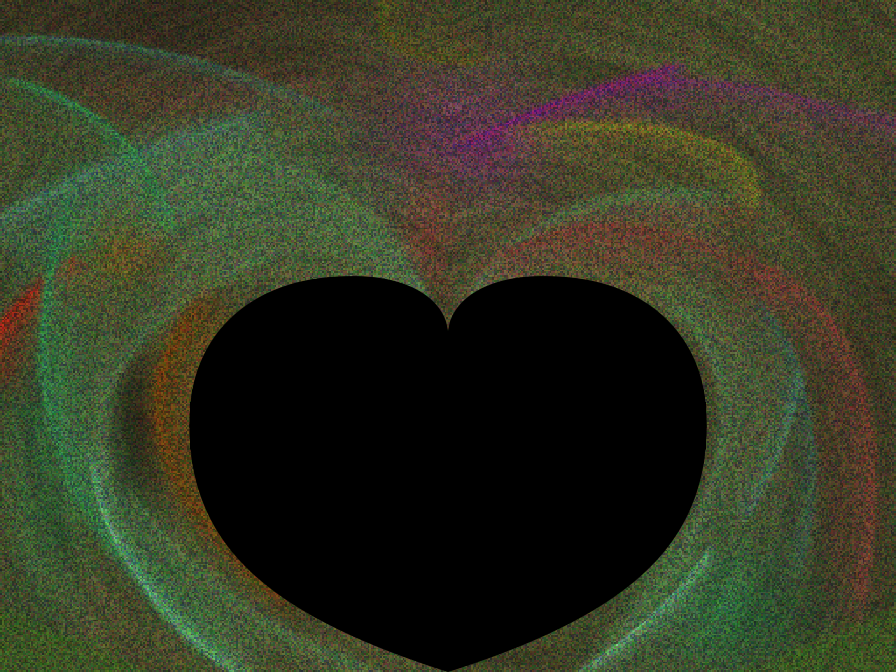
Reproduce this background procedurally as a WebGL 2 fragment shader.

```glsl
#version 300 es
precision highp float;
// A black heart in a grainy swirl of coloured flame-like strands.
// Soft pools and streaks form the ground, curves with one sharp and one
// feathered side form the strands, and the heart covers them.
uniform vec2 u_resolution;
out vec4 fragColor;

const float GRAIN_CELLS = 384.0; // per canvas height
const float GRAIN_AMOUNT = 0.9;
const float OPACITY = 0.8;
const int CURVE_STEPS = 14;
const int WINGS = 4;
const vec2 SIDE = vec2(0.385, 0.366); // widest point of the heart
const vec2 LOBE = vec2(0.14, 0.589);  // top of a lobe
const float CUSP = 0.5;
const vec3 OLIVE = vec3(.27, .28, .16);
const vec3 BROWN = vec3(.19, .16, .11);
const vec3 GREEN = vec3(.18, .47, .27);
const vec3 SAGE = vec3(.30, .41, .26);
const vec3 TEAL = vec3(.27, .43, .33);
const vec3 MINT = vec3(.36, .60, .43);
const vec3 ORANGE = vec3(.40, .25, .06);
const vec3 RUST = vec3(.41, .23, .18);
const vec3 RED = vec3(.58, .12, .07);
const vec3 PLUM = vec3(.37, .20, .31);
const vec3 MAGENTA = vec3(.45, .11, .41);
const vec3 YELLOW = vec3(.42, .41, .14);

vec3 col = OLIVE;
vec2 pos;

float hash(vec2 p) {
  vec3 q = fract(p.xyx * vec3(.1031, .1030, .0973));
  q += dot(q, q.yzx + 33.33);
  return fract((q.x + q.y) * q.z);
}

float noise(vec2 p) {
  vec2 i = floor(p), f = fract(p), e = vec2(0, 1);
  f = f * f * (3.0 - 2.0 * f);
  return mix(mix(hash(i), hash(i + e.yx), f.x),
             mix(hash(i + e.xy), hash(i + e.yy), f.x), f.y);
}

// Positive inside the heart
float heart(vec2 p) {
  float x = abs(p.x);
  bool inner = x < LOBE.x;
  float base = inner ? CUSP : SIDE.y;
  float span = inner ? LOBE.x : SIDE.x - LOBE.x;
  float n = inner ? 2.15 : 2.25;
  float u = min(abs(x - LOBE.x) / span, 1.0);
  float top = base + (LOBE.y - base) * pow(max(1.0 - pow(u, n), 1e-5), 1.0 / n);
  float v = max(1.0 - x / SIDE.x, 1e-5);
  float bottom = SIDE.y * (1.0 - sqrt(0.5 * (sqrt(1.0 + 8.0 * v) - 1.0)));
  return min(min(top - p.y, p.y - bottom), SIDE.x - x);
}

// Soft ellipse: center in xy, radii in zw
void pool(vec4 shape, vec3 tint, float amount) {
  vec2 q = (pos - shape.xy) / shape.zw;
  col = mix(col, tint, amount * exp(-dot(q, q)));
}

// Curve between two ends; the sign of width picks the feathered side
void strand(vec4 ends, vec2 bend, float width, vec3 tint) {
  float best = 1e3, side = 1.0, along = 0.0;
  vec2 a = ends.xy;
  for (int i = 1; i <= CURVE_STEPS; i++) {
    float t = float(i) / float(CURVE_STEPS);
    vec2 b = mix(mix(ends.xy, bend, t), mix(bend, ends.zw, t), t);
    vec2 d = b - a, q = pos - a;
    float h = clamp(dot(q, d) / dot(d, d), 0.0, 1.0);
    float dist = length(q - d * h);
    if (dist < best) {
      best = dist;
      side = d.x * q.y - d.y * q.x;
      along = t + (h - 1.0) / float(CURVE_STEPS);
    }
    a = b;
  }
  float reach = abs(width) * (side * width > 0.0 ? 1.0 : 0.15);
  float taper = smoothstep(0.0, 0.15, along) * smoothstep(1.0, 0.88, along);
  float threads = 0.65 + 0.6 * noise(vec2(best * 130.0, along * 4.0));
  col = mix(col, tint, OPACITY * taper * threads * exp(-best / reach));
}

void main() {
  vec2 p = gl_FragCoord.xy / u_resolution.y;
  p.x -= 0.5 * u_resolution.x / u_resolution.y;
  pos = p + 0.012 * (vec2(noise(p * 7.0), noise(p * 7.0 + 40.0)) - 0.5);

  // Pools
  pool(vec4(-.45, .98, .42, .13), BROWN, .85);
  pool(vec4(-.35, .86, .20, .05), RUST * .8, .6);
  pool(vec4(.60, .32, .13, .35), BROWN, .6);
  pool(vec4(-.30, .71, .30, .11), SAGE, .7);
  pool(vec4(.02, .80, .13, .10), PLUM, .85);
  pool(vec4(-.03, .64, .04, .10), RUST, .75);
  pool(vec4(.22, .66, .14, .04), RUST, .6);
  pool(vec4(-.50, .62, .07, .05), ORANGE, .85);
  pool(vec4(-.60, .35, .07, .30), GREEN * .8, .6);
  pool(vec4(.41, .10, .13, .11), GREEN * .85, .8);
  pool(vec4(-.46, .36, .04, .15), BROWN * .6, .8);

  // Streaks wrap the heart and dip at its cusp
  vec2 q = pos - vec2(0, .33);
  float angle = atan(q.x, q.y);
  float level = length(q) + 0.1 * exp(-9.0 * abs(q.x)) * step(0.0, q.y)
              + 0.05 * sin(angle * 2.0 + 0.6);
  col *= 0.8 + 0.2 * (noise(vec2(angle * 3.0, level * 24.0)) + noise(vec2(angle * 5.0, level * 90.0)));

  // Wings fan out from the cusp, mirrored
  vec2 warped = pos;
  pos.x = abs(pos.x);
  for (int i = 0; i < WINGS; i++) {
    float k = float(i) / float(WINGS - 1);
    vec3 tint = mix(OLIVE * 1.25, warped.x < 0.0 ? SAGE : RUST, k);
    strand(vec4(0, .47, .36 + .12 * k, .56 + .12 * k), vec2(.06, .68 + .09 * k), -.025, tint);
  }
  pos = warped;

  // Upper strands
  strand(vec4(-.75, .94, -.13, .81), vec2(-.40, .97), -.02, TEAL * .85);
  strand(vec4(-.09, 1.03, .08, .91), vec2(-.16, .89), .03, YELLOW * .75);
  strand(vec4(-.72, .64, -.25, .84), vec2(-.51, .78), -.07, TEAL);
  strand(vec4(-.42, .76, 0, .47), vec2(-.09, .80), -.05, SAGE);
  strand(vec4(.22, .87, .76, .78), vec2(.51, .90), -.04, PLUM);
  strand(vec4(-.02, .77, .36, .905), vec2(.20, .87), -.03, MAGENTA);
  strand(vec4(.03, .81, .44, .67), vec2(.54, .84), -.035, YELLOW);
  strand(vec4(0, .47, .45, .71), vec2(.08, .76), -.045, SAGE);
  strand(vec4(.02, .58, .55, .54), vec2(.26, .77), -.035, RUST);

  // Side strands
  strand(vec4(-.72, .43, -.54, .63), vec2(-.65, .57), -.045, RED);
  strand(vec4(-.70, .90, -.41, .64), vec2(-.42, .82), -.02, GREEN);
  strand(vec4(-.55, .78, -.28, -.03), vec2(-.74, .28), .05, GREEN);
  strand(vec4(-.20, .63, -.50, .27), vec2(-.57, .52), -.045, SAGE);
  strand(vec4(-.33, .60, -.20, .06), vec2(-.58, .35), .09, ORANGE);
  strand(vec4(-.54, .36, -.27, -.03), vec2(-.52, .10), .02, MINT);
  strand(vec4(-.48, .30, -.05, -.02), vec2(-.40, .09), -.03, SAGE);
  strand(vec4(.27, .60, .15, -.05), vec2(.60, .39), .06, SAGE);
  strand(vec4(.40, .64, .60, .04), vec2(.72, .53), -.045, RUST);
  strand(vec4(.44, .58, .51, .11), vec2(.60, .41), -.025, TEAL * .8);
  strand(vec4(.53, .46, .44, .22), vec2(.51, .34), -.02, TEAL);
  strand(vec4(.17, -.02, .40, .20), vec2(.32, .08), -.015, MINT);

  // Hills in the lower corners
  float hill = (abs(p.x) - .43) * .42 - p.y;
  col = mix(col, vec3(.23, .34, .13), 0.7 * smoothstep(-.004, .01, hill));

  // Coloured grain
  vec2 cell = floor(p * GRAIN_CELLS) + 900.0;
  vec3 grain = vec3(hash(cell), hash(cell + 171.0), hash(cell + 313.0));
  col *= 1.0 + GRAIN_AMOUNT * (mix(grain, grain.xxx, 0.25) - 0.5);

  // Heart on top
  float inside = heart(p);
  float edge = clamp(fwidth(inside), 1e-4, 0.02);
  col *= 1.0 - smoothstep(-0.5 * edge, 0.5 * edge, inside);
  fragColor = vec4(col, 1);
}
```
